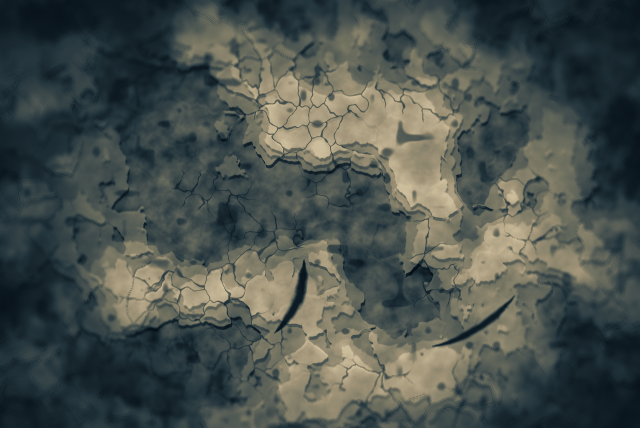
This texture is drawn by a Shadertoy shader. Its source:

```glsl
#define CENTER vec2(0.76, 0.47)
#define LIGHT_STEP vec2(-0.002, 0.0075)
#define ROUGHNESS 2.3
#define CHIP_SCALE 17.0
#define CHIP_RELIEF 0.42
#define SHADOW 0.6
#define SHARP_RADIUS 0.0013
#define BLUR_RADIUS 0.011
#define VIGNETTE 0.8
#define SAMPLES 8

float hash(vec2 p) {
    vec3 q = fract(vec3(p.xyx) * 0.1031);
    q += dot(q, q.yzx + 33.33);
    return fract((q.x + q.y) * q.z);
}

float noise(vec2 p) {
    vec2 i = floor(p), f = fract(p);
    f = f * f * (3.0 - 2.0 * f);
    return mix(mix(hash(i), hash(i + vec2(1, 0)), f.x),
               mix(hash(i + vec2(0, 1)), hash(i + vec2(1, 1)), f.x), f.y);
}

float fbm(vec2 p, int octaves) {
    float sum = 0.0, amp = 0.5, total = 0.0;
    for (int i = 0; i < octaves; i++) {
        sum += amp * noise(p);
        total += amp;
        amp *= 0.5;
        p = mat2(1.6, 1.2, -1.2, 1.6) * p + 17.3;
    }
    return sum / total;
}

// Voronoi chips: x = closeness to a border, y = random value of the chip
vec2 chips(vec2 p) {
    vec2 cell = floor(p);
    float nearest = 9.0, second = 9.0, id = 0.0;
    for (int y = -1; y <= 1; y++)
    for (int x = -1; x <= 1; x++) {
        vec2 c = cell + vec2(x, y);
        float d = length(c + vec2(hash(c), hash(c + 71.7)) - p);
        if (d < nearest) { second = nearest; nearest = d; id = hash(c + 31.1); }
        else second = min(second, d);
    }
    return vec2(second - nearest, id);
}

// Broad areas of surviving paint (first six) and bare ground: centre, radii
float layout_(vec2 p) {
    vec4 areas[11] = vec4[11](
        vec4(0.72, 0.75, 0.25, 0.15), vec4(0.42, 0.91, 0.18, 0.07),
        vec4(0.47, 0.33, 0.26, 0.10), vec4(1.18, 0.40, 0.19, 0.25),
        vec4(0.82, 0.09, 0.22, 0.14), vec4(0.97, 0.64, 0.09, 0.14),
        vec4(0.39, 0.75, 0.11, 0.13), vec4(0.64, 0.52, 0.27, 0.09),
        vec4(0.90, 0.38, 0.12, 0.17), vec4(0.40, 0.16, 0.19, 0.09),
        vec4(1.13, 0.61, 0.09, 0.09));
    float sum = 0.0;
    for (int i = 0; i < 11; i++) {
        vec2 d = (p - areas[i].xy) / areas[i].zw;
        sum += (i < 6 ? 0.85 : -0.95) * exp(-dot(d, d));
    }
    return sum;
}

// Paint thickness; crack receives the distance to the nearest chip border
float thickness(vec2 p, out float crack) {
    vec2 warp = vec2(fbm(p * 15.0, 4), fbm(p * 15.0 + 40.0, 4)) - 0.5;
    vec2 chip = chips((p + 0.085 * warp) * CHIP_SCALE);
    crack = chip.x;
    return layout_(p + 0.09 * warp) + ROUGHNESS * (fbm(p * 7.0 + 3.0, 6) - 0.5)
         + CHIP_RELIEF * (chip.y - 0.5);
}

// Tapered dark opening along a bowed line
float gash(vec2 p, vec2 a, vec2 b, float bow, float width) {
    vec2 ab = b - a;
    float t = clamp(dot(p - a, ab) / dot(ab, ab), 0.0, 1.0);
    vec2 normal = normalize(vec2(-ab.y, ab.x));
    float taper = 4.0 * t * (1.0 - t);
    float d = length(p - a - ab * t - normal * bow * taper);
    return 1.0 - smoothstep(0.3, 1.0, d / (width * taper + 0.0015));
}

float surface(vec2 p, float rim) {
    float crack, unused;
    float h = thickness(p, crack);
    float lit = thickness(p + LIGHT_STEP, unused);
    float grain = fbm(p * 36.0, 5) - 0.5;
    float cloud = fbm(p * 11.0 + 9.0, 4) - 0.5;

    // Bare ground, then three coats with shadows under their lower edges
    float tone = 0.30 + 0.45 * grain + 0.4 * cloud;
    for (int i = 0; i < 3; i++) {
        float level = -0.02 + 0.32 * float(i);
        float cover = smoothstep(level - 0.03, level + 0.03, h);
        float above = smoothstep(level - 0.03, level + 0.03, lit);
        float coat = 0.49 + 0.165 * float(i) + 0.22 * grain + 0.4 * cloud;
        tone *= 1.0 - (i == 0 ? SHADOW : 0.5 * SHADOW) * above * (1.0 - cover);
        tone = mix(tone, coat, cover);
    }
    tone += clamp(0.2 * (h - lit), -0.07, 0.07);

    // Fine cracks, pits and the two curled openings
    float broken = smoothstep(0.5, 0.62, noise(p * 9.0 + 5.0));
    tone *= 1.0 - 0.6 * broken * (1.0 - smoothstep(0.01, 0.06, crack));
    tone *= 1.0 - 0.5 * smoothstep(0.80, 0.92, noise(p * 31.0));
    vec2 q = p + 0.012 * vec2(grain, cloud);
    float open = max(gash(q, vec2(0.71, 0.39), vec2(0.64, 0.22), 0.022, 0.016),
                     gash(q, vec2(1.20, 0.31), vec2(1.01, 0.19), 0.022, 0.011));
    tone *= 1.0 - 0.92 * open;

    // Stained, darkened margins
    float stain = smoothstep(0.46, 0.66, fbm(p * 6.0 + 21.0, 5));
    return tone * (1.0 - VIGNETTE * rim) * (1.0 - 0.65 * stain * smoothstep(0.0, 0.5, rim));
}

vec3 ramp(float tone) {
    vec3 colors[6] = vec3[6](
        vec3(0.02, 0.06, 0.09), vec3(0.14, 0.21, 0.24), vec3(0.29, 0.33, 0.32),
        vec3(0.45, 0.45, 0.38), vec3(0.63, 0.58, 0.47), vec3(0.80, 0.74, 0.61));
    vec3 color = colors[0];
    for (int i = 1; i < 6; i++)
        color = mix(color, colors[i], clamp(tone * 5.0 - float(i - 1), 0.0, 1.0));
    return color;
}

void mainImage(out vec4 fragColor, in vec2 fragCoord) {
    vec2 p = fragCoord / iResolution.y;
    float r = length((p - CENTER) * vec2(0.87, 1.15));
    float rim = smoothstep(0.35, 0.86, r);
    float radius = mix(SHARP_RADIUS, BLUR_RADIUS, smoothstep(0.3, 0.8, r));

    // Spiral of samples: smooth edges inside, lens blur toward the border
    float tone = 0.0;
    for (int i = 0; i < SAMPLES; i++) {
        float a = 2.4 * float(i);
        float s = sqrt((float(i) + 0.5) / float(SAMPLES));
        tone += surface(p + radius * s * vec2(cos(a), sin(a)), rim);
    }
    fragColor = vec4(ramp(1.08 * tone / float(SAMPLES)), 1.0);
}
```
